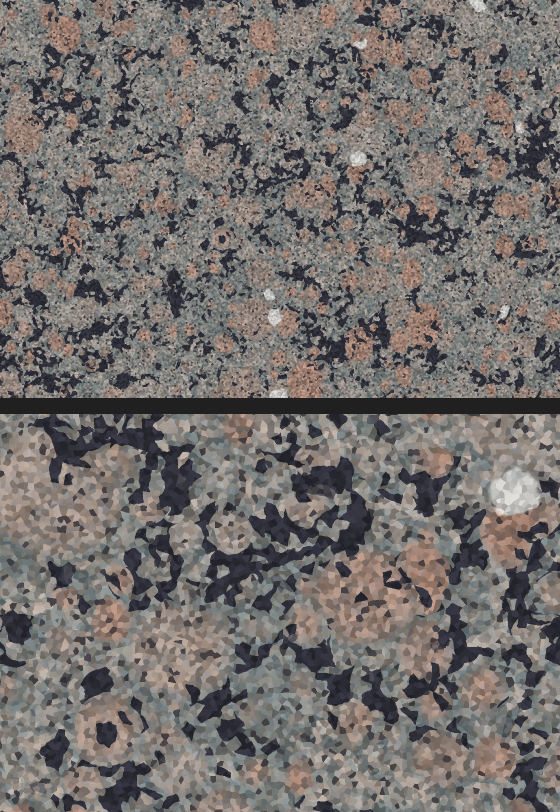
Top: the whole. Bottom: its middle third, enlarged.
Reproduce this texture procedurally as a Shadertoy shader.

```glsl
// Polished granite: rounded pink and beige feldspar ovoids with grey-green rims,
// set in a grainy matrix with clustered blue-black mica and a few white crystals.
// Ovoids are jittered discs on three grids; the grains are Voronoi cells.

vec3 hash3(vec2 cell, float seed) {
    vec3 h = fract((cell.xyx + seed * 17.0) * vec3(0.1031, 0.1030, 0.0973));
    h += dot(h, h.yxz + 33.33);
    return fract((h.xxy + h.yzz) * h.zyx);
}

float noise(vec2 p) {
    vec2 i = floor(p), f = fract(p);
    f = f * f * (3.0 - 2.0 * f);
    vec2 e = vec2(0.0, 1.0);
    return mix(mix(hash3(i, 3.0).x, hash3(i + e.yx, 3.0).x, f.x),
               mix(hash3(i + e.xy, 3.0).x, hash3(i + e.yy, 3.0).x, f.x), f.y);
}

float fbm(vec2 p) {
    float sum = 0.0, weight = 0.533;
    for (int i = 0; i < 4; i++) {
        sum += weight * noise(p);
        p = p * 2.03 + 11.7;
        weight *= 0.5;
    }
    return sum;
}

// Random triple of the nearest Voronoi cell, and that cell's centre
vec3 grain(vec2 p, float seed, out vec2 centre) {
    vec2 base = floor(p);
    float nearest = 9.0;
    vec3 id = vec3(0.0);
    for (int y = -1; y <= 1; y++)
    for (int x = -1; x <= 1; x++) {
        vec2 cell = base + vec2(x, y);
        vec2 c = cell + hash3(cell, seed).xy;
        float d = dot(p - c, p - c);
        if (d < nearest) {
            nearest = d;
            centre = c;
            id = hash3(cell, seed + 1.0);
        }
    }
    return id;
}

// Closest ovoid on a jittered grid: x = signed distance, yz = random tint
vec3 ovoid(vec2 p, float size, float fill, float seed) {
    vec2 base = floor(p / size);
    vec3 best = vec3(1.0, 0.0, 0.0);
    for (int y = -1; y <= 1; y++)
    for (int x = -1; x <= 1; x++) {
        vec2 cell = base + vec2(x, y);
        vec3 place = hash3(cell, seed), kind = hash3(cell, seed + 1.0);
        vec2 v = p / size - cell - 0.5 - (place.xy - 0.5) * 0.75;
        v *= vec2(0.86 + 0.28 * kind.y, 1.14 - 0.28 * kind.y);
        float d = (length(v) - mix(0.2, 0.38, place.z)) * size;
        if (kind.x < fill && d < best.x) best = vec3(d, kind.yz);
    }
    return best;
}

vec3 granite(vec2 p) {
    vec2 wobble = vec2(fbm(p * 32.0), fbm(p * 32.0 + 47.0)) - 0.5;
    vec2 q = p + wobble * 0.018;
    vec2 grainCentre, unused;
    vec3 coarse = grain(q * 105.0 + wobble * 0.8, 5.0, grainCentre);
    vec3 fine = grain(p * 215.0, 9.0, unused);

    // Matrix: grey-green to beige grains
    vec3 colour = mix(vec3(0.41, 0.44, 0.44), vec3(0.64, 0.60, 0.57), coarse.y);
    colour = mix(colour, vec3(0.43, 0.46, 0.46), 0.6 * smoothstep(0.5, 0.68, fbm(p * 13.0)));

    // Feldspar ovoids, small to large
    float inside = 0.0;
    float size = 0.05;
    for (int i = 0; i < 3; i++) {
        vec3 o = ovoid(q, size, 0.75 - 0.11 * float(i), 20.0 + 4.0 * float(i));
        float body = smoothstep(0.002, -0.002, o.x);
        float rim = smoothstep(0.009, 0.002, abs(o.x)) * o.z;
        vec3 tint = mix(vec3(0.57, 0.55, 0.53), vec3(0.63, 0.49, 0.43), smoothstep(0.1, 0.95, o.y));
        tint *= 0.87 + 0.28 * fbm(p * 50.0 + o.z * 9.0);
        colour = mix(colour, tint, body * 0.84);
        colour = mix(colour, vec3(0.43, 0.47, 0.47), rim * 0.5);
        inside = max(inside, body);
        size *= 1.73;
    }

    // Crystal sparkle and tiny pits
    colour *= 1.0 + (fine.x - 0.5) * 0.46;
    colour += (fine.y - 0.5) * vec3(0.05, 0.0, -0.04);
    colour = mix(colour, vec3(0.20, 0.19, 0.21), 0.8 * step(0.94, fine.z));

    // Mica gathers in clusters between the ovoids
    float mica = fbm(grainCentre / 105.0 * 23.0 + 60.0) + (coarse.x - 0.5) * 0.35 - inside * 0.17;
    vec3 micaColour = vec3(0.17, 0.17, 0.21) * (0.75 + 0.6 * fine.x);
    colour = mix(colour, micaColour, smoothstep(0.585, 0.605, mica));

    // Sparse white crystals with ragged edges
    float white = ovoid(p + wobble * 0.035, 0.07, 0.035, 40.0).x;
    vec3 whiteColour = vec3(0.80, 0.80, 0.79) * (0.84 + 0.3 * fine.x);
    return mix(colour, whiteColour, 0.92 * smoothstep(0.002, -0.002, white));
}

void mainImage(out vec4 fragColor, in vec2 fragCoord) {
    // Four samples per pixel smooth the grain edges
    vec3 sum = vec3(0.0);
    for (int i = 0; i < 4; i++) {
        vec2 offset = vec2(i & 1, i >> 1) * 0.5 - 0.25;
        sum += granite((fragCoord + offset) / iResolution.y + 2.0);
    }
    fragColor = vec4(sum * 0.25, 1.0);
}
```
